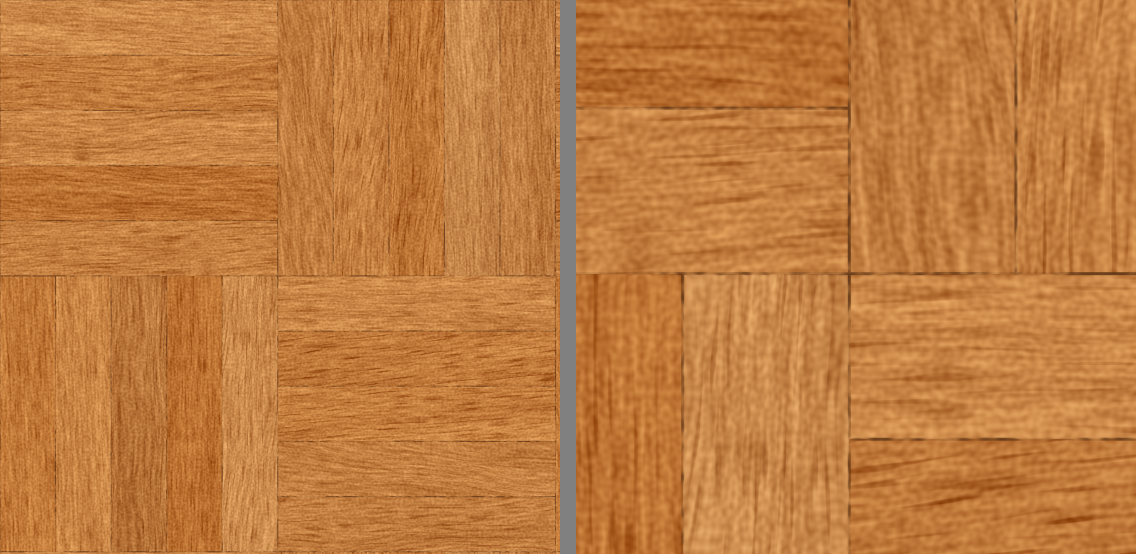
Left, the full canvas; right, a detail of the centre.
Write a WebGL 1 fragment shader that draws this texture.

```glsl
precision highp float;
// Mosaic parquet: two by two blocks of five planks, turned by a quarter in
// checkerboard order. Each plank has its own tone, hue, grain slant and ring
// figure, built from stretched gradient noise; thin worn seams divide them.

#define BLOCK vec2(0.496, 0.498)
#define PLANKS 5.0
#define SEAM_HALF_WIDTH 0.0009
#define DARK_WOOD vec3(0.62, 0.335, 0.115)
#define LIGHT_WOOD vec3(0.85, 0.59, 0.33)
#define HUE_SHIFT vec3(-0.004, 0.016, 0.030)
#define SEAM_COLOR vec3(0.36, 0.20, 0.08)
#define GRAIN_CONTRAST 1.1
#define MAX_SLANT 0.12

uniform vec2 u_resolution;

vec2 hash2(vec2 p) {
  vec3 h = fract(p.xyx * vec3(0.1031, 0.1030, 0.0973));
  h += dot(h, h.yzx + 33.33);
  return fract((h.xx + h.yz) * h.zy);
}

float corner(vec2 cell, vec2 offset) {
  float angle = 6.2832 * hash2(cell).x;
  return dot(vec2(cos(angle), sin(angle)), offset);
}

// Gradient noise, about -0.7 to 0.7
float noise(vec2 p) {
  vec2 i = floor(p), f = p - i;
  vec2 u = f * f * f * (f * (f * 6.0 - 15.0) + 10.0);
  vec2 e = vec2(1.0, 0.0);
  return mix(mix(corner(i, f), corner(i + e, f - e), u.x),
             mix(corner(i + e.yx, f - e.yx), corner(i + 1.0, f - 1.0), u.x), u.y);
}

float pick(float i, vec4 firstFour, float last) {
  vec4 chosen = 1.0 - step(0.5, abs(vec4(0.0, 1.0, 2.0, 3.0) - i));
  return dot(chosen, firstFour) + last * step(3.5, i);
}

// Tone (x, dark to light) and hue (y, red to straw) of plank i in a block
vec2 plankStain(vec2 block, float i) {
  vec2 topLeft = vec2(pick(i, vec4(0.76, 0.55, 0.71, 0.45), 0.62),
                      pick(i, vec4(0.2, -0.2, 0.1, -0.7), 0.0));
  vec2 topRight = vec2(pick(i, vec4(0.56, 0.65, 0.54, 0.68), 0.55),
                       pick(i, vec4(0.2, 0.0, -0.5, 1.0), 0.6));
  vec2 lowLeft = vec2(pick(i, vec4(0.58, 0.72, 0.42, 0.48), 0.78),
                      pick(i, vec4(-0.7, -0.1, 0.5, -0.9), 0.7));
  vec2 lowRight = vec2(pick(i, vec4(0.71, 0.55, 0.64, 0.61), 0.57),
                       pick(i, vec4(0.1, -0.3, -0.3, 0.2), 0.2));
  vec2 side = mod(block, 2.0);
  return mix(mix(topLeft, topRight, side.x), mix(lowLeft, lowRight, side.x), side.y);
}

// Grain brightness; w.x runs along the plank, w.y across it
float woodGrain(vec2 w, vec2 id) {
  vec2 seed = 60.0 * hash2(id + 3.7);
  vec2 trait = hash2(id + 17.3);
  float figure = smoothstep(0.25, 0.9, trait.y);
  w.y += (trait.x - 0.5) * 2.0 * MAX_SLANT * w.x;
  float swirl = noise(w * vec2(5.0, 15.0) + seed);
  float ring = sin(6.2832 * (60.0 * w.y + 3.0 * swirl));
  w.y += 0.014 * (0.3 + figure) * swirl;

  float broad = noise(w * vec2(2.5, 30.0) + seed.yx);
  float streak = noise(w * vec2(9.0, 165.0) + seed);
  float fiber = noise(w * vec2(40.0, 255.0) + seed.yx);
  float speck = noise(w * vec2(215.0, 250.0) + seed);
  float pores = smoothstep(0.14, 0.45, noise(w * vec2(17.0, 225.0) + seed + 9.5));
  return 0.25 * broad + 0.30 * streak + 0.40 * fiber + 0.38 * speck
       - 0.34 * pores * (0.35 + trait.x) + 0.07 * figure * ring;
}

void main() {
  // Blocks, counted from the upper left
  vec2 uv = gl_FragCoord.xy / u_resolution;
  vec2 grid = vec2(uv.x, 1.0 - uv.y) / BLOCK;
  vec2 block = floor(grid), local = fract(grid);
  bool lengthwise = mod(block.x + block.y, 2.0) < 0.5;
  vec2 q = lengthwise ? local : local.yx;
  vec2 size = lengthwise ? BLOCK : BLOCK.yx;

  // Plank stain and grain
  float index = floor(q.y * PLANKS);
  vec2 id = block * vec2(13.0, 29.0) + vec2(index * 7.0, index * 3.0) + 1.0;
  vec2 stain = plankStain(block, index);
  float tone = stain.x + 0.02 + GRAIN_CONTRAST * woodGrain(q * size, id);
  vec3 color = mix(DARK_WOOD, LIGHT_WOOD, clamp(tone, -0.5, 1.3));
  color += stain.y * HUE_SHIFT;

  // Seams, broken and worn along their length, with a faint pale lip
  float across = fract(q.y * PLANKS);
  float sideGap = min(across, 1.0 - across) * size.y / PLANKS;
  float endGap = min(q.x, 1.0 - q.x) * size.x;
  float gap = min(sideGap, endGap);
  float soft = 0.7 / min(u_resolution.x, u_resolution.y);
  float seam = 1.0 - smoothstep(SEAM_HALF_WIDTH - soft, SEAM_HALF_WIDTH + soft, gap);
  float wear = smoothstep(-0.3, 0.6, noise(uv * 17.0) + 0.9 * noise(uv * 120.0));
  float lip = smoothstep(0.001, 0.003, gap) * (1.0 - smoothstep(0.003, 0.006, gap));
  color += 0.02 * lip * wear;
  color = mix(color, SEAM_COLOR, seam * mix(0.12, 0.85, wear));

  gl_FragColor = vec4(clamp(color, 0.0, 1.0), 1.0);
}
```
